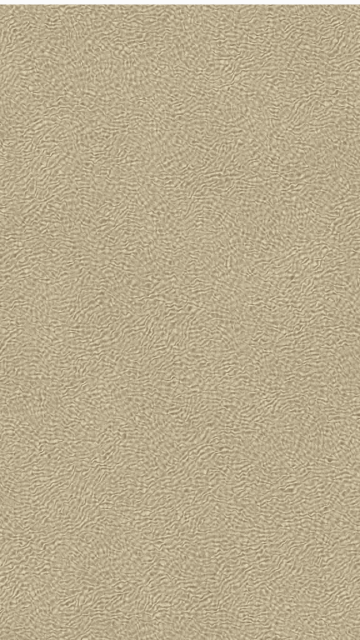
A Shadertoy shader for this texture:

```glsl
// Draws fine embossed beige leather with a thin white strip along the top edge.

const float TAU = 6.2831853;
const vec3 CREVICE = vec3(0.61, 0.55, 0.435);
const vec3 CREST = vec3(0.83, 0.78, 0.66);
const vec3 STRIP_WHITE = vec3(0.985);
const vec2 LIGHT = vec2(-0.5, 0.866);

vec2 hash2(vec2 p) {
    vec3 q = fract(p.xyx * vec3(0.1031, 0.1030, 0.0973));
    q += dot(q, q.yzx + 33.33);
    return fract((q.xx + q.yz) * q.zy);
}

float valueNoise(vec2 p) {
    vec2 cell = floor(p);
    vec2 f = fract(p);
    f = f * f * (3.0 - 2.0 * f);
    float low = mix(hash2(cell).x, hash2(cell + vec2(1, 0)).x, f.x);
    float high = mix(hash2(cell + vec2(0, 1)).x, hash2(cell + vec2(1, 1)).x, f.x);
    return mix(low, high, f.y);
}

// One train of ridges: its height plus the slope that faces the light.
float litWave(vec2 offset, vec2 axis, float frequency, float phase) {
    float angle = TAU * (frequency * dot(offset, axis) + phase);
    return 0.6 * cos(angle) - dot(axis, LIGHT) * sin(angle);
}

// Overlapping patches of crossed ridges that follow a slowly turning direction.
float leatherRelief(vec2 p, float ridgesPerPatch) {
    vec2 home = floor(p);
    float relief = 0.0;
    float energy = 0.0;
    for (int y = -1; y <= 1; y++) {
        for (int x = -1; x <= 1; x++) {
            vec2 cell = home + vec2(x, y);
            vec2 centre = cell + 0.2 + 0.6 * hash2(cell);
            vec2 offset = p - centre;
            float falloff = max(0.0, 1.0 - dot(offset, offset) / 1.44);
            float weight = falloff * falloff * falloff;

            vec2 random = hash2(cell + 71.0);
            float turn = 2.4 * (valueNoise(cell * 0.2 + 9.0) - 0.5)
                       + 1.3 * (random.x - 0.5) - 0.15;
            vec2 along = vec2(cos(turn), sin(turn));
            vec2 across = vec2(-along.y, along.x);
            float pitch = ridgesPerPatch * (0.85 + 0.35 * fract(random.x * 13.0));
            float ridges = litWave(offset, across, pitch, random.y);
            float notches = litWave(offset, along, pitch * 0.75, random.x * 7.0);

            relief += weight * (ridges + 0.6 * notches);
            energy += weight * weight;
        }
    }
    return relief * inversesqrt(energy + 0.0001);
}

// Position on the crevice-to-crest colour ramp.
float leatherTone(vec2 p, float ridgesAcrossWidth, float ridgesPerPatch) {
    vec2 warp = vec2(valueNoise(p * 95.0), valueNoise(p * 95.0 + 37.0)) - 0.5;
    vec2 patchPos = (p + 0.007 * warp) * ridgesAcrossWidth / ridgesPerPatch;
    float relief = leatherRelief(patchPos, ridgesPerPatch);
    float depth = 0.6 + 0.8 * valueNoise(p * 60.0 + 5.0);
    float grain = valueNoise(p * 288.0 + 0.5) - 0.5;
    float mottle = valueNoise(p * 7.0) - 0.5;
    return 0.53 + 0.31 * depth * relief + 0.38 * grain + 0.08 * mottle;
}

void mainImage(out vec4 fragColor, in vec2 fragCoord) {
    vec2 p = fragCoord / iResolution.x;
    float fromTop = 1.0 - fragCoord.y / iResolution.y;
    float pixel = 1.0 / iResolution.y;

    float tone = clamp(leatherTone(p, 86.0, 1.8), -0.25, 1.2);
    vec3 leather = mix(CREVICE, CREST, tone);

    // White strip with a softened border
    float leatherMask = smoothstep(-pixel, pixel, fromTop - 0.007);
    fragColor = vec4(mix(STRIP_WHITE, leather, leatherMask), 1.0);
}
```
